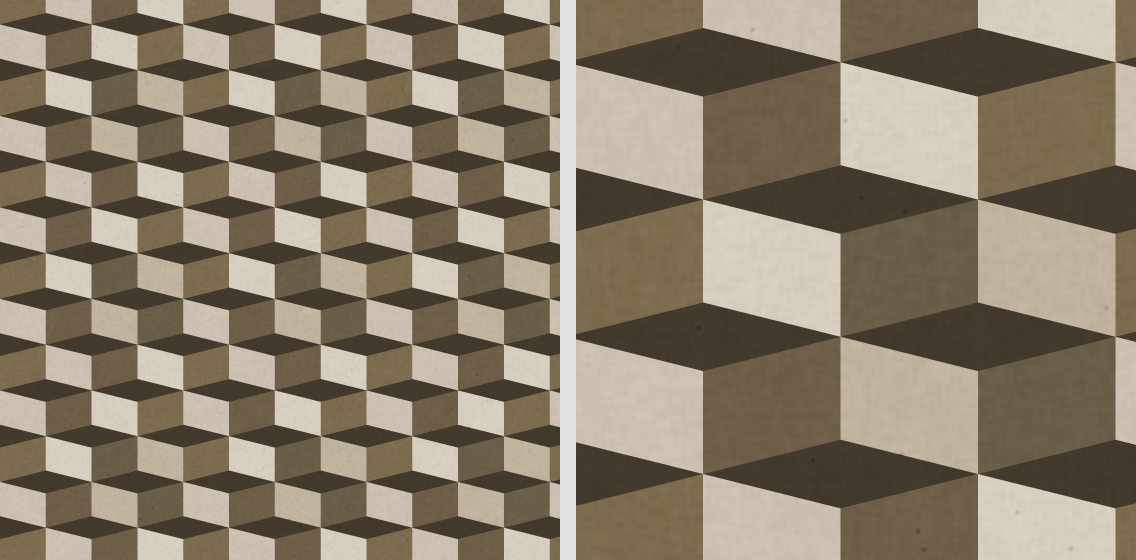
Left: the whole. Right: its middle third, enlarged.
A WebGL 1 fragment shader for this pattern:

```glsl
precision highp float;

uniform vec2 u_resolution;

const vec2 CELL = vec2(0.0818, 0.0817);   // one cube face wide, one row tall
const float FIRST_ROW = 0.0436;           // distance of the first row from the top
const float SLANT = 0.25;                 // rise of a slanted edge, in rows
const int SAMPLES = 4;                    // antialiasing samples per axis

const vec3 LID = vec3(0.257, 0.225, 0.172);
const vec3 IVORY = vec3(0.838, 0.808, 0.748);
const vec3 ROSE = vec3(0.798, 0.756, 0.695);
const vec3 SAND = vec3(0.752, 0.706, 0.622);
const vec3 TAN = vec3(0.487, 0.422, 0.306);
const vec3 UMBER = vec3(0.430, 0.370, 0.282);
const vec3 OLIVE = vec3(0.410, 0.368, 0.277);

// Shade index by row (modulo 4), for even and odd pairs of columns
const vec4 LIGHT_EVEN = vec4(1.0, 0.0, 1.0, 1.0);
const vec4 LIGHT_ODD = vec4(0.0, 2.0, 2.0, 0.0);
const vec4 DARK_EVEN = vec4(1.0, 0.0, 1.0, 0.0);
const vec4 DARK_ODD = vec4(0.0, 2.0, 2.0, 1.0);

const vec2 WEAVE = vec2(150.0, 400.0);    // grain cells per canvas
const float WEAVE_DEPTH = 0.022;
const float MOTTLE_SCALE = 45.0;
const float MOTTLE_DEPTH = 0.012;
const float SPECK_SCALE = 90.0;
const float SPECK_CHANCE = 0.012;
const float SPECK_DEPTH = 0.09;

float hash(vec2 p) {
  vec3 q = fract(vec3(p.xyx) * 0.1031);
  q += dot(q, q.yzx + 33.33);
  return fract((q.x + q.y) * q.z);
}

float valueNoise(vec2 p) {
  vec2 i = floor(p);
  vec2 f = fract(p);
  f = f * f * (3.0 - 2.0 * f);
  float low = mix(hash(i), hash(i + vec2(1.0, 0.0)), f.x);
  float high = mix(hash(i + vec2(0.0, 1.0)), hash(i + vec2(1.0, 1.0)), f.x);
  return mix(low, high, f.y);
}

vec3 pickShade(float index, vec3 a, vec3 b, vec3 c) {
  return index < 0.5 ? a : (index < 1.5 ? b : c);
}

// Flat colour of the stacked cubes at a point
vec3 cubeColor(vec2 uv) {
  vec2 p = vec2(uv.x, 1.0 - uv.y - FIRST_ROW) / CELL;
  vec2 id = floor(p);
  vec2 f = fract(p);
  bool isLight = mod(id.x + id.y + 0.5, 2.0) < 1.0;

  // Faces lean down towards the front edge; the rest of the row is lid
  float lean = SLANT * (isLight ? f.x : 1.0 - f.x);
  if (f.y < lean || f.y > 1.0 - SLANT + lean) return LID;

  float row = floor(mod(id.y + 0.5, 4.0));
  vec4 rowMask = vec4(equal(vec4(0.0, 1.0, 2.0, 3.0), vec4(row)));
  bool oddPair = mod(id.x + 0.5, 4.0) > 2.0;
  if (isLight) {
    float light = dot(rowMask, oddPair ? LIGHT_ODD : LIGHT_EVEN);
    return pickShade(light, IVORY, ROSE, SAND);
  }
  float dark = dot(rowMask, oddPair ? DARK_ODD : DARK_EVEN);
  return pickShade(dark, TAN, UMBER, OLIVE);
}

// Woven grain with a soft mottle, centred on zero
float paperGrain(vec2 uv) {
  float weave = valueNoise(uv * WEAVE) + valueNoise(uv * WEAVE.yx + 17.0) - 1.0;
  float mottle = valueNoise(uv * MOTTLE_SCALE + 5.0) - 0.5;
  return weave * WEAVE_DEPTH + mottle * MOTTLE_DEPTH;
}

// Rare small dark flecks
float specks(vec2 uv) {
  vec2 p = uv * SPECK_SCALE;
  vec2 id = floor(p);
  vec2 center = 0.3 + 0.4 * vec2(hash(id + 3.7), hash(id + 9.1));
  float dotShape = 1.0 - smoothstep(0.05, 0.2, length(fract(p) - center));
  return dotShape * step(hash(id), SPECK_CHANCE);
}

void main() {
  vec2 uv = gl_FragCoord.xy / u_resolution;

  // Average a grid of samples inside the pixel
  vec3 color = vec3(0.0);
  for (int j = 0; j < SAMPLES; j++) {
    for (int i = 0; i < SAMPLES; i++) {
      vec2 offset = (vec2(float(i), float(j)) + 0.5) / float(SAMPLES) - 0.5;
      color += cubeColor(uv + offset / u_resolution);
    }
  }
  color /= float(SAMPLES * SAMPLES);

  // Wear is fainter on the dark lids
  float strength = mix(0.5, 1.0, smoothstep(0.2, 0.5, color.r));
  color += strength * (paperGrain(uv) - SPECK_DEPTH * specks(uv));
  gl_FragColor = vec4(color, 1.0);
}
```
